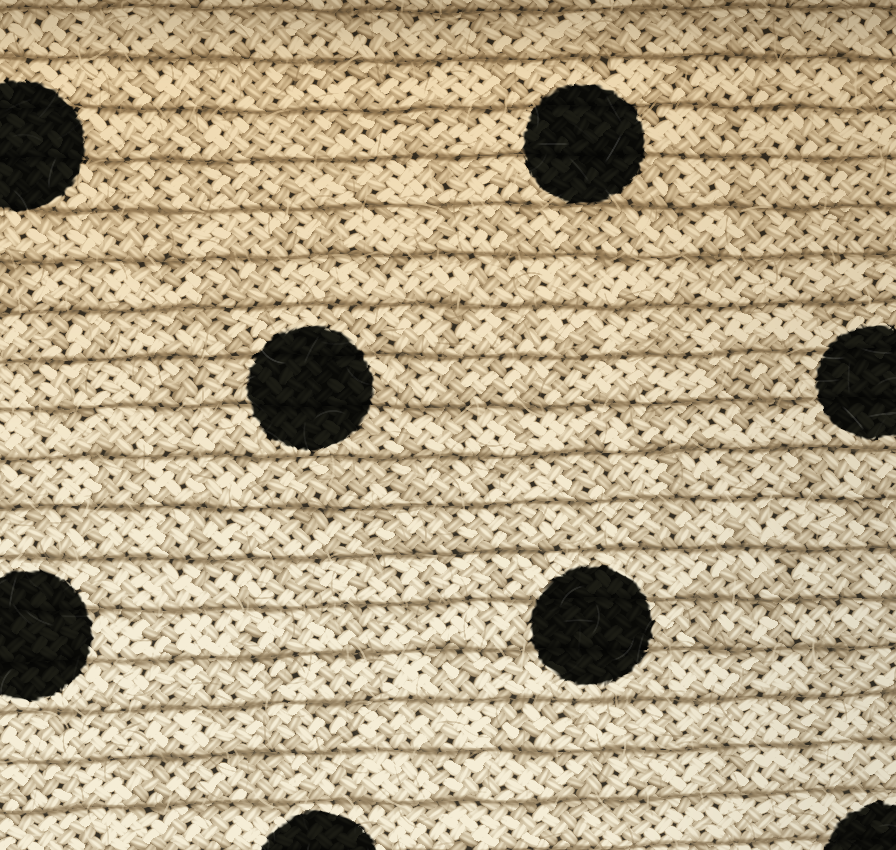
A WebGL 1 fragment shader for this pattern:

```glsl
precision highp float;
// Braided jute rug: stitched horizontal cords with staggered black dots.

uniform vec2 u_resolution;

vec2 hash2(vec2 p) {
  vec2 k = vec2(dot(p, vec2(127.1, 311.7)), dot(p, vec2(269.5, 183.3)));
  return fract(sin(k) * 43758.5453);
}

vec2 rotate(vec2 p, float a) {
  float c = cos(a), s = sin(a);
  return vec2(c * p.x + s * p.y, c * p.y - s * p.x);
}

// Diagonal plain weave of plump strands; returns brightness.
float braid(vec2 p) {
  vec2 q = rotate(vec2(p.x * 0.88, p.y), 0.785);
  vec2 base = floor(q);
  float top = -1.0, tone = 0.0;
  for (int j = -1; j <= 1; j++) {
    for (int i = -1; i <= 1; i++) {
      vec2 cell = base + vec2(float(i), float(j));
      vec2 r = hash2(cell);
      vec2 d = q - cell - 0.5 - 0.3 * (r - 0.5);
      if (mod(cell.x + cell.y, 2.0) > 0.5) d = vec2(d.y, -d.x);
      d = rotate(d, 0.5 * (r.y - 0.5));
      float height = 1.0 - dot(d / vec2(0.88, 0.48), d / vec2(0.88, 0.48));
      if (height > top) {
        top = height;
        float fibre = sin(d.y * 15.0 + 2.0 * d.x + 6.28 * r.x);
        tone = 0.54 + 0.4 * (r.x - 0.5) + 0.09 * fibre - 0.22 * d.y;
      }
    }
  }
  return tone * smoothstep(-0.35, 0.3, top) + 0.3 * max(top, 0.0);
}

// Loose curved fibres, one per cell, in random directions.
float hairs(vec2 p) {
  vec2 base = floor(p);
  float mask = 0.0;
  for (int j = -1; j <= 1; j++) {
    for (int i = -1; i <= 1; i++) {
      vec2 cell = base + vec2(float(i), float(j));
      vec2 r = hash2(cell + 19.0);
      vec2 d = rotate(p - cell - r, 6.28 * hash2(cell + 53.0).x);
      d.y += 1.2 * (r.x - 0.5) * d.x * d.x;
      float line = smoothstep(0.055, 0.015, abs(d.y));
      mask = max(mask, line * smoothstep(0.65, 0.35, abs(d.x)) * r.y);
    }
  }
  return mask;
}

// Signed distance to the nearest dot of the staggered lattice.
float dots(vec2 p) {
  float row = floor((p.y - 0.163) / 0.2734 + 0.5);
  float start = 0.022 + 0.0045 * row + 0.32 * mod(row, 2.0);
  vec2 d = vec2(mod(p.x - start + 0.315, 0.63) - 0.315, p.y - 0.163 - 0.2734 * row);
  return length(d) - (0.073 - 0.008 * p.x);
}

vec3 juteColor(float t) {
  vec3 c = mix(vec3(0.20, 0.18, 0.14), vec3(0.60, 0.52, 0.39), smoothstep(0.0, 0.36, t));
  c = mix(c, vec3(0.81, 0.75, 0.63), smoothstep(0.3, 0.64, t));
  return mix(c, vec3(0.96, 0.93, 0.84), smoothstep(0.58, 0.9, t));
}

void main() {
  // Width is one unit, y runs downward; cords climb slightly to the right.
  vec2 p = vec2(gl_FragCoord.x, u_resolution.y - gl_FragCoord.y) / u_resolution.x;
  vec2 cloth = vec2(p.x, p.y * (1.0 + 0.025 * p.x));

  // Cords and the seams between them
  float k = (cloth.y - 0.0105) / 0.0559;
  k += 0.05 * sin(p.x * 9.0 + p.y * 13.0) + 0.025 * sin(p.x * 47.0 + p.y * 31.0);
  float cord = floor(k);
  float edge = 0.5 - abs(fract(k) - 0.5);
  float gap = 0.055 + 0.02 * sin(p.x * 61.0 + 4.0 * sin(p.y * 50.0));
  float shift = 40.0 * hash2(vec2(cord, 7.0)).x;
  float weave = braid(vec2(cloth.x * 70.0 + shift, k * 3.9 + shift));

  // Shading: rounded cords, dark seams, broad mottling
  float tone = weave * mix(0.8, 1.03, smoothstep(0.0, 0.27, edge));
  tone *= mix(0.52, 1.0, smoothstep(gap * 0.3, gap * 1.7, edge));
  tone += 0.025 * sin(p.x * 8.0 + 3.0 * sin(p.y * 6.0)) * sin(p.y * 15.0 + p.x * 4.0);
  tone += 0.05 * smoothstep(0.3, 0.9, p.y - 0.3 * p.x);

  // Stray fibres, dark ones beneath pale ones
  float pale = hairs(p * 30.0);
  float dark = hairs(rotate(p, 0.7) * 34.0 + 80.0);
  tone = mix(tone, 0.32, 0.5 * dark);
  tone = mix(tone, 0.82, 0.6 * pale);

  // Warmer and dimmer toward the top and right
  vec3 color = juteColor(tone);
  color *= mix(vec3(0.98, 0.92, 0.83), vec3(1.0), smoothstep(0.05, 0.75, p.y));
  color *= 1.0 - 0.14 * smoothstep(0.1, 0.0, p.y) - 0.07 * smoothstep(0.6, 1.0, p.x);

  // Black dots with ragged, fibrous rims
  float d = dots(cloth) + 0.004 * (weave - 0.6);
  d += 0.0012 * sin(p.x * 170.0 + 3.0 * sin(p.y * 190.0)) - 0.002 * (dark - pale * 0.5);
  vec3 black = mix(vec3(0.035, 0.035, 0.025), vec3(0.11, 0.11, 0.08), smoothstep(0.35, 1.05, weave));
  black *= mix(0.6, 1.0, smoothstep(0.0, 0.15, edge));
  black += 0.13 * pale * pale;
  float soft = 0.0012 + 0.7 / u_resolution.x;
  color = mix(black, color, smoothstep(-soft, soft, d));

  gl_FragColor = vec4(color, 1.0);
}
```
